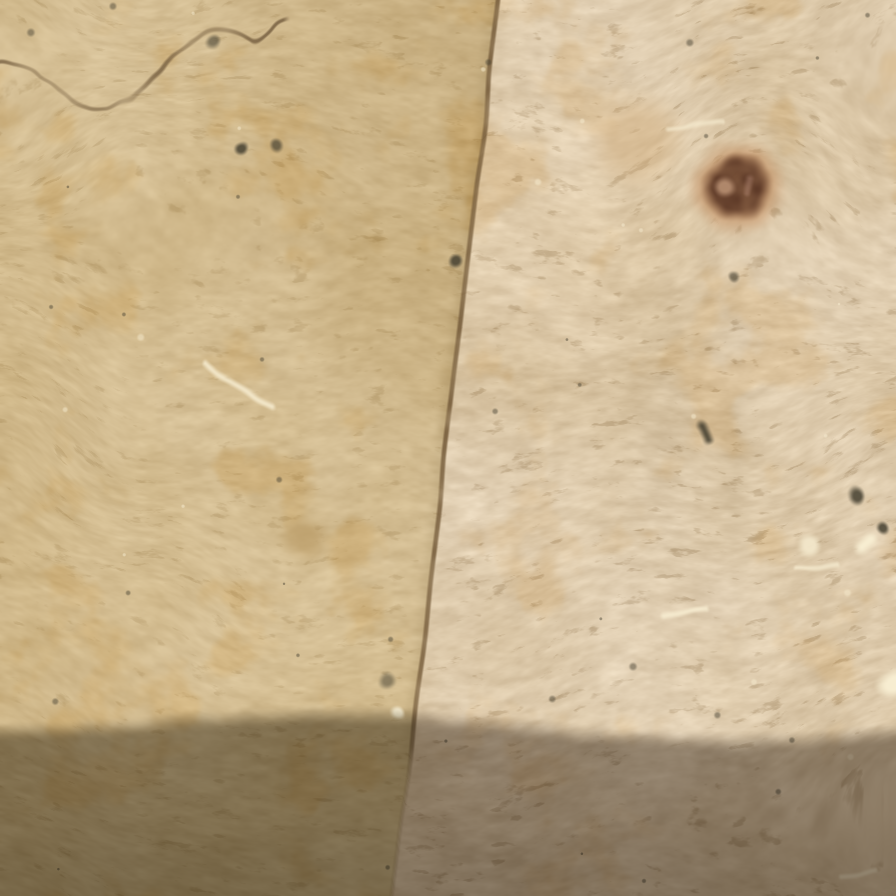
Write a WebGL 2 fragment shader that draws this texture.

```glsl
#version 300 es
precision highp float;
// Two weathered, fibrous pale slabs with a slanted seam, a rust knot and a shadow along the foot.
uniform vec2 u_resolution;
out vec4 fragColor;

float hash(vec2 p) {
  return fract(sin(dot(p, vec2(127.1, 311.7))) * 43758.5453);
}

float noise(vec2 p) {
  vec2 i = floor(p), f = fract(p);
  f = f * f * (3.0 - 2.0 * f);
  return mix(mix(hash(i), hash(i + vec2(1, 0)), f.x),
             mix(hash(i + vec2(0, 1)), hash(i + vec2(1, 1)), f.x), f.y);
}

float fbm(vec2 p) {
  float sum = 0.0, amp = 0.5;
  for (int i = 0; i < 4; i++) {
    sum += amp * noise(p);
    p = mat2(1.6, 1.2, -1.2, 1.6) * p + 7.3;
    amp *= 0.5;
  }
  return sum / 0.9375;
}

// Soft round mark: 1 at the centre, 0 beyond the radius
float blot(vec2 p, vec2 centre, float radius) {
  return 1.0 - smoothstep(radius * 0.3, radius, length(p - centre));
}

// Thin tapered stroke between two points
float scratch(vec2 p, vec2 a, vec2 b, float width) {
  vec2 ab = b - a;
  float t = clamp(dot(p - a, ab) / dot(ab, ab), 0.0, 1.0);
  return 1.0 - smoothstep(0.0, width, length(p - a - ab * t));
}

// Sparse specks, one chance per jittered cell
float specks(vec2 p, float cells, float chance) {
  vec2 base = floor(p * cells);
  float mark = 0.0;
  for (int k = 0; k < 9; k++) {
    vec2 id = base + vec2(k % 3 - 1, k / 3 - 1);
    vec2 centre = (id + vec2(hash(id + 3.1), hash(id + 8.7))) / cells;
    float radius = mix(0.002, 0.006, hash(id + 5.9));
    mark = max(mark, step(hash(id), chance) * blot(p, centre, radius));
  }
  return mark;
}

void main() {
  vec2 p = gl_FragCoord.xy / u_resolution;
  float px = 1.0 / u_resolution.y;
  vec2 wobble = p + 0.006 * (vec2(noise(p * 45.0), noise(p * 45.0 + 19.0)) - 0.5);

  // Two slabs either side of the seam
  float seam = p.x - 0.4385 - 0.1186 * p.y - 0.004 * (noise(vec2(p.y * 14.0, 2.0)) - 0.5);
  float right = smoothstep(-0.002 - px, 0.002 + px, seam);
  vec3 ochre = vec3(0.825, 0.735, 0.562) - vec3(0.035, 0.04, 0.045) * smoothstep(0.1, 0.55, p.x) * smoothstep(0.2, 0.9, p.y);
  vec3 cream = vec3(0.862, 0.785, 0.662) + 0.02 * blot(p, vec2(0.63, 0.75), 0.2);
  vec3 col = mix(ochre, cream, right);

  // Broad stains, then streaky fibres
  float cloud = fbm(p * 7.0 + 4.0) - 0.5;
  col += cloud * vec3(0.07, 0.09, 0.13);
  col -= vec3(0.02, 0.045, 0.08) * smoothstep(0.56, 0.78, fbm(p * 15.0 + 31.0));
  float tilt = mix(-0.1, 0.18, right) + 0.5 * (noise(p * 6.0) - 0.5);
  vec2 grain = vec2(p.x, p.y - tilt * (p.x - 0.5) * 0.6);
  float fibre = fbm(grain * vec2(38.0, 95.0)) - 0.5;
  float fine = noise(grain * vec2(95.0, 210.0) + 11.0) - 0.5;
  col += (fibre * mix(0.09, 0.13, right) + fine * 0.035) * vec3(0.9, 1.0, 1.1);
  float pits = smoothstep(0.66, 0.82, fbm(grain * vec2(45.0, 110.0) + 53.0));
  col -= pits * mix(0.06, 0.1, right) * vec3(0.9, 1.0, 1.1);
  float greyStreak = exp(-pow((p.x - 0.74) / 0.035, 2.0)) + exp(-pow((p.x - 0.82) / 0.02, 2.0));
  col -= 0.022 * greyStreak * smoothstep(0.3, 0.5, p.y) * (1.0 - smoothstep(0.6, 0.75, p.y));
  col = mix(col, vec3(0.70, 0.57, 0.35), 0.5 * blot(wobble * vec2(1.0, 1.3), vec2(0.341, 0.517), 0.036));
  col = mix(col, vec3(0.82, 0.68, 0.49), 0.45 * blot(wobble, vec2(0.71, 0.845), 0.065));

  // Seam line and its narrow shaded side
  float seamFade = smoothstep(0.12, 0.2, p.y);
  float line = 1.0 - smoothstep(0.0008, 0.0032 + px, abs(seam));
  col -= 0.05 * seamFade * smoothstep(-0.018, 0.0, seam) * (1.0 - right);
  col = mix(col, vec3(0.46, 0.36, 0.23), line * mix(0.15, 0.6 + 0.3 * noise(p * vec2(3.0, 60.0)), seamFade));

  // Hair crack in the upper left
  float crackY = 0.896 + 0.15 * p.x + 0.035 * cos(26.2 * p.x) + 0.056 * smoothstep(0.28, 0.325, p.x);
  float slope = 0.15 - 0.917 * sin(26.2 * p.x);
  float crack = abs(p.y - crackY + 0.006 * (noise(p * 60.0) - 0.5)) / sqrt(1.0 + slope * slope);
  float crackInk = (1.0 - smoothstep(0.0005, 0.003 + px, crack)) * (1.0 - smoothstep(0.315, 0.325, p.x));
  col = mix(col, vec3(0.46, 0.37, 0.25), crackInk * mix(0.35, 0.85, noise(vec2(p.x * 28.0, 5.0))));

  // Rust knot: halo, dark ring, pale core
  vec2 knot = wobble - vec2(0.823, 0.791);
  float r = length(knot);
  col = mix(col, vec3(0.73, 0.50, 0.31), 0.65 * (1.0 - smoothstep(0.025, 0.062, r)));
  col = mix(col, vec3(0.36, 0.22, 0.15), 0.9 * (1.0 - smoothstep(0.024, 0.041, r)) * (0.75 + 0.35 * noise(p * 90.0)));
  col = mix(col, vec3(0.76, 0.60, 0.48), 0.8 * blot(knot, vec2(-0.013, 0.002), 0.015));
  col = mix(col, vec3(0.62, 0.46, 0.38), 0.6 * scratch(knot, vec2(0.011, -0.006), vec2(0.014, 0.012), 0.006));

  // Dark marks
  float dark = 0.55 * specks(p, 15.0, 0.14);
  dark = max(dark, blot(wobble, vec2(0.270, 0.835), 0.010));
  dark = max(dark, 0.8 * blot(wobble, vec2(0.310, 0.837), 0.009));
  dark = max(dark, blot(wobble, vec2(0.507, 0.707), 0.010));
  dark = max(dark, 0.7 * blot(wobble, vec2(0.820, 0.693), 0.008));
  dark = max(dark, scratch(wobble, vec2(0.783, 0.522), vec2(0.789, 0.510), 0.009));
  dark = max(dark, blot(wobble, vec2(0.955, 0.447), 0.012));
  dark = max(dark, blot(wobble, vec2(0.985, 0.411), 0.010));
  dark = max(dark, 0.7 * blot(wobble, vec2(0.236, 0.952), 0.009));
  dark = max(dark, 0.6 * blot(wobble, vec2(0.432, 0.241), 0.013));
  col = mix(col, vec3(0.27, 0.25, 0.19), 0.85 * dark);

  // Pale chips and scratches
  float pale = 0.5 * specks(p + 4.0, 14.0, 0.08);
  pale = max(pale, 0.8 * scratch(wobble, vec2(0.228, 0.593), vec2(0.304, 0.547), 0.006));
  pale = max(pale, 0.8 * scratch(wobble, vec2(0.740, 0.312), vec2(0.788, 0.320), 0.006));
  pale = max(pale, 0.6 * scratch(wobble, vec2(0.745, 0.857), vec2(0.805, 0.864), 0.005));
  pale = max(pale, 0.7 * scratch(wobble, vec2(0.890, 0.366), vec2(0.935, 0.369), 0.005));
  pale = max(pale, scratch(wobble, vec2(0.963, 0.390), vec2(0.971, 0.397), 0.011));
  pale = max(pale, 0.8 * blot(wobble, vec2(0.902, 0.391), 0.015));
  pale = max(pale, blot(wobble, vec2(0.998, 0.236), 0.022));
  pale = max(pale, blot(wobble, vec2(0.443, 0.202), 0.010));
  pale = max(pale, 0.7 * scratch(wobble, vec2(0.938, 0.022), vec2(0.975, 0.028), 0.005));
  col = mix(col, vec3(0.97, 0.93, 0.82), pale);

  // Soft shadow with a gently waved edge
  float edge = 0.188 + 0.015 * cos((p.x - 0.35) * 6.7) * smoothstep(-0.3, 0.4, p.x);
  float shade = 1.0 - smoothstep(-0.014, 0.013, p.y - edge + 0.004 * (noise(p * 40.0) - 0.5));
  vec3 tint = mix(vec3(0.61, 0.595, 0.555), vec3(0.625, 0.6, 0.575), right);
  col *= mix(vec3(1.0), tint * mix(0.95, 1.02, smoothstep(0.0, 0.12, p.y)), shade);

  fragColor = vec4(clamp(col, 0.0, 1.0), 1.0);
}
```
